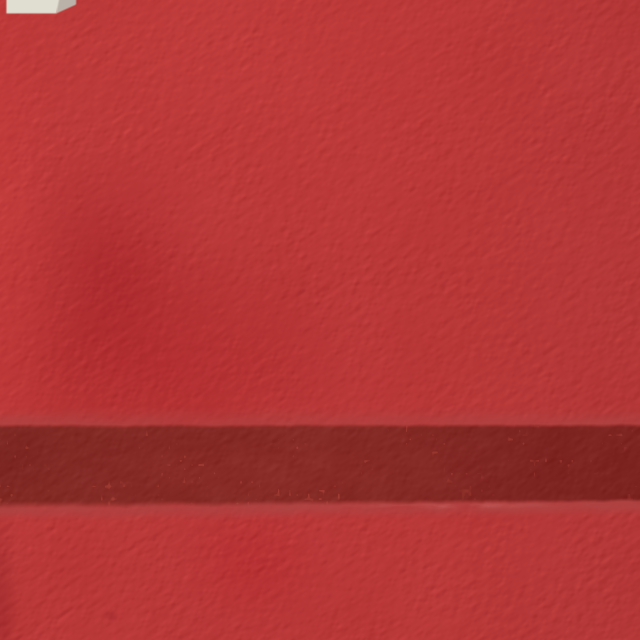
Reproduce this texture procedurally as a three.js fragment shader.

```glsl
// Red plastered wall crossed by a dark shaded groove with pale worn lips,
// and the corner of a white block at the upper left. Soft gradients give the
// light, embossed value noise gives the plaster, distance masks the edges.
#define WALL vec3(0.724, 0.217, 0.217)
#define GROOVE vec3(0.512, 0.160, 0.140)
#define LIP vec3(0.680, 0.265, 0.262)
#define BLOCK_FRONT vec3(0.88, 0.87, 0.82)
#define BLOCK_SIDE vec3(0.73, 0.70, 0.66)
#define GROOVE_TOP 0.334
#define GROOVE_BOTTOM 0.210
#define EDGE 0.0040
#define GRAIN 0.060

varying vec2 vUv;

float hash(vec2 p) {
  vec3 q = fract(vec3(p.xyx) * 0.1031);
  q += dot(q, q.yzx + 33.33);
  return fract((q.x + q.y) * q.z);
}

float noise(vec2 p) {
  vec2 i = floor(p), f = fract(p);
  f = f * f * (3.0 - 2.0 * f);
  return mix(mix(hash(i), hash(i + vec2(1.0, 0.0)), f.x),
             mix(hash(i + vec2(0.0, 1.0)), hash(i + 1.0), f.x), f.y);
}

float fbm(vec2 p) {
  float sum = 0.0, amp = 0.5;
  for (int i = 0; i < 4; i++) {
    sum += amp * noise(p);
    p = mat2(1.6, 1.2, -1.2, 1.6) * p + 7.3;
    amp *= 0.5;
  }
  return sum;
}

// Plaster height, slightly stretched along a rising diagonal
float plaster(vec2 p) {
  vec2 q = mat2(0.82, -0.57, 0.57, 0.82) * p;
  return 0.65 * noise(q * vec2(85.0, 125.0)) + 0.35 * noise(q * vec2(150.0, 210.0) + 5.0);
}

// Soft elliptical spot, 1 at its centre
float spot(vec2 p, vec2 centre, vec2 size) {
  vec2 d = (p - centre) / size;
  return exp(-dot(d, d));
}

float above(float edge, float v, float soft) {
  return smoothstep(edge - soft, edge + soft, v);
}

// Broad light and stains on the painted surface
vec3 wallColor(vec2 p) {
  vec3 c = WALL;
  c += vec3(0.030, 0.010, 0.010) * spot(p, vec2(0.0, 0.62), vec2(0.07, 0.36));
  c += vec3(0.018, 0.012, 0.010) * spot(p, vec2(0.35, 0.95), vec2(0.45, 0.25));
  c -= vec3(0.038, 0.038, 0.028) * spot(p, vec2(0.17, 0.58), vec2(0.10, 0.12));
  c -= vec3(0.022, 0.032, 0.025) * spot(p, vec2(0.26, 0.43), vec2(0.22, 0.10));
  c -= vec3(0.018, 0.003, 0.003) * smoothstep(0.6, 1.0, p.x);
  c -= vec3(0.006, 0.026, 0.017) * spot(p, vec2(0.39, 0.12), vec2(0.08, 0.07));
  c -= vec3(0.06, 0.03, 0.025) * spot(p, vec2(0.0, 0.06), vec2(0.020, 0.12));
  c -= vec3(0.06, 0.04, 0.03) * spot(p, vec2(0.175, 0.037), vec2(0.008, 0.006));
  return c + 0.020 * (fbm(p * 9.0) - 0.47);
}

void main() {
  vec2 p = vUv;
  float wear = fbm(p * vec2(18.0, 75.0) + 3.0);
  float ragged = 0.004 * (fbm(vec2(p.x * 36.0, 2.0)) - 0.47);
  float top = GROOVE_TOP + 0.001 * p.x + ragged;
  float bottom = GROOVE_BOTTOM + 0.008 * p.x + 1.3 * ragged;
  float relief = plaster(p + vec2(-0.0025, 0.0025)) - plaster(p);

  // Wall with its plaster grain, uneven in strength
  vec3 color = wallColor(p);
  float roughness = 0.45 + 1.1 * fbm(p * 14.0 + 4.0);
  color += GRAIN * roughness * relief * vec3(1.25, 0.90, 0.85);

  // Pale lips bordering the groove
  float upperLip = above(top, p.y, EDGE) * (1.0 - smoothstep(top, top + 0.032, p.y));
  float lowerLip = above(bottom - 0.018, p.y, 0.009)
                 * (1.0 - above(bottom + 0.003, p.y, 0.004));
  color = mix(color, LIP, upperLip * (0.30 + 0.80 * wear));
  color = mix(color, LIP, lowerLip * (0.30 + 0.90 * wear));
  float highlight = spot(p, vec2(0.69, bottom - 0.006), vec2(0.12, 0.004));
  color += vec3(0.08, 0.10, 0.10) * highlight * smoothstep(0.3, 0.7, wear);

  // Shaded groove, a little lighter near its middle and lower edge
  vec3 groove = GROOVE + 0.035 * (fbm(p * vec2(24.0, 36.0)) - 0.47);
  groove += vec3(0.026, 0.010, 0.014) * spot(p, vec2(0.42, 0.265), vec2(0.28, 0.06));
  groove -= vec3(0.022, 0.020, 0.012) * smoothstep(0.65, 0.85, p.x);
  groove -= vec3(0.018, 0.004, 0.004) * spot(p, vec2(0.0, 0.29), vec2(0.12, 0.06));
  groove += 0.75 * GRAIN * relief;
  float fleck = smoothstep(0.80, 0.98, noise(p * vec2(170.0, 150.0)))
              * smoothstep(0.55, 0.70, noise(p * 26.0 + 9.0));
  groove += vec3(0.09, 0.06, 0.045) * fleck;
  float inGroove = above(bottom, p.y, EDGE + 0.003 * (1.0 - p.x))
                 * (1.0 - above(top, p.y, EDGE));
  color = mix(color, groove, inGroove);

  // White block: flat front face and a slanted side face
  float soft = 0.0022;
  float side = above(0.979 + 0.45 * max(p.x - 0.088, 0.0), p.y, soft)
             * above(0.088, p.x, soft) * (1.0 - above(0.119, p.x, soft));
  float front = above(0.979, p.y, soft) * above(0.010, p.x, soft)
              * (1.0 - above(0.088 + 0.2 * (p.y - 0.979), p.x, soft));
  color = mix(color, BLOCK_SIDE, side);
  color = mix(color, BLOCK_FRONT, front);

  gl_FragColor = vec4(color, 1.0);
}
```
